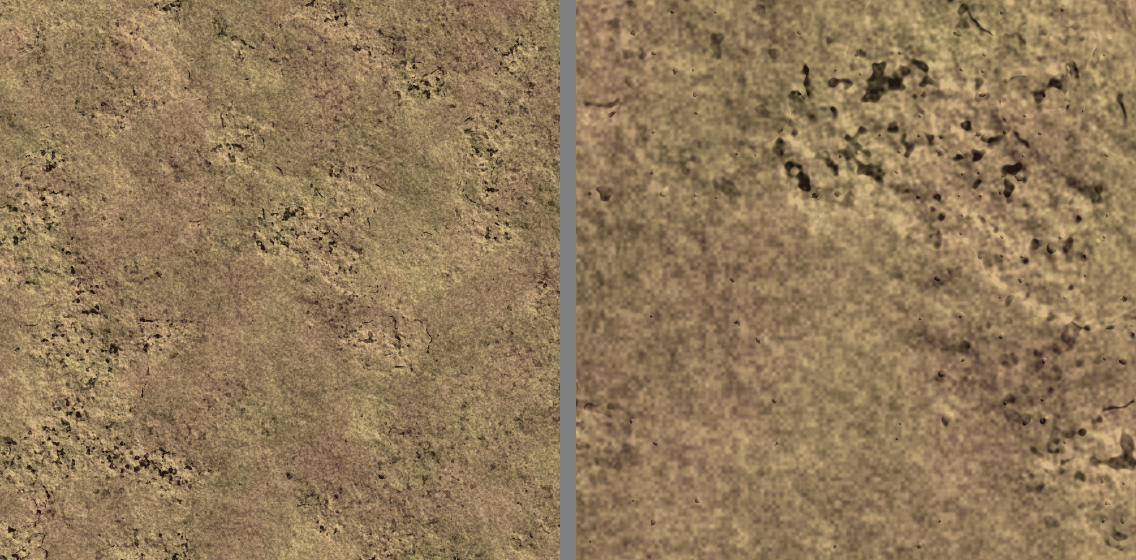
Left: the whole. Right: its middle third, enlarged.
Reproduce this texture procedurally as a WebGL 2 fragment shader.

```glsl
#version 300 es
precision highp float;

uniform vec2 u_resolution;
out vec4 fragColor;

const vec2 LIGHT_DIR = vec2(0.6, 0.8);
const vec3 SHADE_SOIL = vec3(0.37, 0.30, 0.222);
const vec3 PALE_SOIL = vec3(0.74, 0.63, 0.46);
const vec3 RED_TINT = vec3(0.04, -0.03, 0.03);

// Integer hash giving two values in 0..1
vec2 hash2(vec2 cell) {
    uvec2 v = uvec2(ivec2(cell)) * 1664525u + 1013904223u;
    v.x += v.y * 1664525u;
    v.y += v.x * 1664525u;
    v ^= v >> 16u;
    v.x += v.y * 1664525u;
    v.y += v.x * 1664525u;
    v ^= v >> 16u;
    return vec2(v & 65535u) / 65535.0;
}

float noise(vec2 p) {
    vec2 cell = floor(p);
    vec2 f = fract(p);
    f = f * f * f * (f * (f * 6.0 - 15.0) + 10.0);
    float bottom = mix(hash2(cell).x, hash2(cell + vec2(1, 0)).x, f.x);
    float top = mix(hash2(cell + vec2(0, 1)).x, hash2(cell + vec2(1, 1)).x, f.x);
    return mix(bottom, top, f.y);
}

float fbm(vec2 p, int octaves) {
    float sum = 0.0;
    float total = 0.0;
    float amplitude = 0.5;
    for (int i = 0; i < octaves; i++) {
        sum += amplitude * noise(p);
        total += amplitude;
        amplitude *= 0.55;
        p = mat2(1.6, 1.2, -1.2, 1.6) * p + 17.3;
    }
    return sum / total;
}

// Broad crusted plates, bent by a slower noise
float crustHeight(vec2 p) {
    vec2 bend = vec2(fbm(p * 9.0 + 31.0, 4), fbm(p * 9.0 + 67.0, 4)) - 0.5;
    return fbm(p * 7.0 + bend * 0.8, 6);
}

float crumbHeight(vec2 p) {
    return fbm(p * 55.0 + 9.0, 4);
}

// Tone change from scattered stones and the shadows they cast
float pebbles(vec2 p, float grid, float density, float pixel) {
    vec2 cell = floor(p * grid);
    vec2 place = hash2(cell + grid);
    vec2 kind = hash2(cell + grid + 71.0);
    vec2 offset = fract(p * grid) - mix(vec2(0.35), vec2(0.65), place);
    float radius = mix(0.06, 0.16, kind.x * kind.x);
    float soft = max(pixel * grid * 0.7, 0.02);
    float wobble = 1.0 + 1.1 * (noise(p * grid * 8.0) - 0.4);
    float bodyDist = length(offset) * wobble - radius;
    float shadowDist = length(offset + LIGHT_DIR * radius * 0.8) * wobble - radius;
    float body = 1.0 - smoothstep(-soft, soft, bodyDist);
    float shadow = 1.0 - smoothstep(-soft, soft, shadowDist);
    float facing = dot(offset, LIGHT_DIR) / radius;
    return step(kind.y, density) * mix(-0.8 * shadow, -0.1 + 0.5 * facing, body);
}

void main() {
    float pixel = 1.0 / min(u_resolution.x, u_resolution.y);
    vec2 p = gl_FragCoord.xy * pixel;

    // Relief: positive slopes face the light
    float crust = crustHeight(p);
    float crustSlope = crust - crustHeight(p + LIGHT_DIR * 0.004);
    float crumb = crumbHeight(p);
    float crumbSlope = crumb - crumbHeight(p + LIGHT_DIR * 0.0028);
    float plate = smoothstep(0.42, 0.53, crust);
    float patchy = smoothstep(0.38, 0.62, fbm(p * 10.0 + 5.0, 4));
    float rough = mix(1.0, 0.45, plate) * mix(0.65, 1.5, patchy);

    // Soil tone: pale hollows, mottling, shading
    float tone = 0.60 + 0.16 * (0.6 - plate);
    tone += 0.45 * (fbm(p * 20.0 + 43.0, 5) - 0.5);
    tone += 4.0 * crustSlope + 2.3 * rough * crumbSlope;

    // Ragged ledges: dark on the far side, pale on the lit side
    float ragged = crust - 0.46 + 0.05 * (crumb - 0.5);
    float ledge = 1.0 - smoothstep(0.0, 0.022, abs(ragged));
    float broken = smoothstep(0.47, 0.58, fbm(p * 13.0 + 83.0, 4));
    float crumbly = smoothstep(0.30, 0.60, noise(p * 120.0 + 3.0));
    float away = smoothstep(0.0, 0.008, -crustSlope);
    float toward = smoothstep(0.0, 0.008, crustSlope);
    tone += ledge * (0.18 * toward - 0.95 * away * broken * crumbly);

    // Small dark pits between crumbs
    float pit = smoothstep(0.62, 0.82, fbm(p * 115.0 + 21.0, 2));
    tone -= 0.75 * pit * rough * patchy;

    // Sandy grain and stones
    tone += 0.38 * (noise(p * 215.0) - 0.5) + 0.46 * (noise(p * 430.0 + 7.0) - 0.5);
    tone += pebbles(p, 30.0, 0.07, pixel);
    tone += pebbles(p + 0.37, 82.0, 0.20 * rough, pixel);

    vec3 color = mix(SHADE_SOIL, PALE_SOIL, clamp(tone, -0.65, 1.25));
    color += RED_TINT * (fbm(p * 12.0 + 59.0, 4) - 0.5);
    fragColor = vec4(color, 1.0);
}
```
